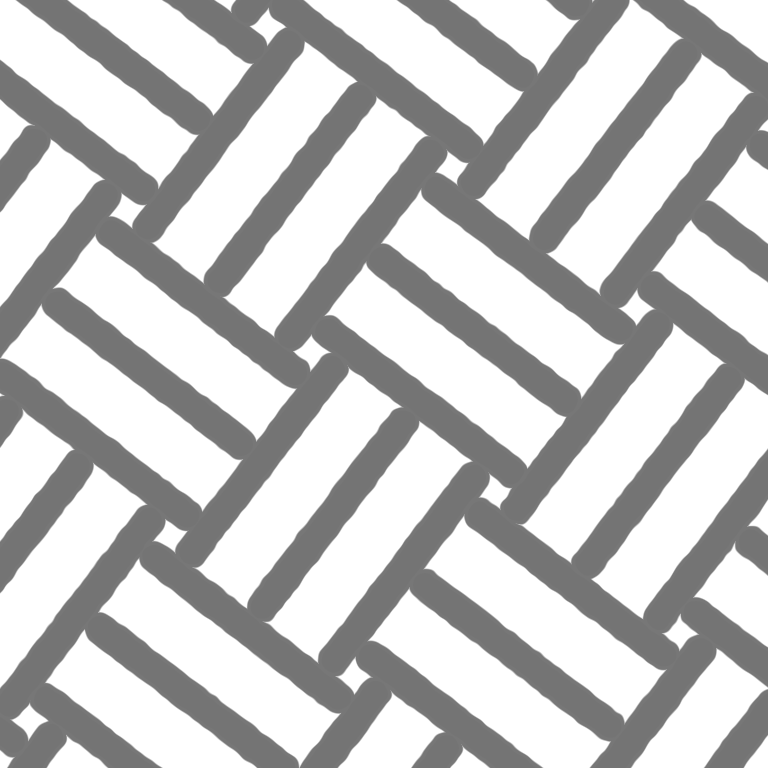
Reproduce this pattern procedurally as a Shadertoy shader.

```glsl
// Tilted basket weave: checkerboard of three-bar bundles with round ends, grey on white.
#define CELL 0.302            // side of one bundle
#define SPACING 0.1165        // distance between bars of a bundle
#define HALF_WIDTH 0.0206     // half the bar thickness
#define TILT -0.653           // direction of the bars, radians
#define CENTER vec2(0.617, 0.570)
#define ROUGHNESS 0.0012      // edge wobble height
#define GRAIN 85.0            // edge wobble frequency
#define RIM 0.005             // width of the paler bar rim
#define PAPER vec3(1.0)
#define INK vec3(0.453)
#define INK_RIM vec3(0.468)

float hash(vec2 p) {
    vec3 q = fract(p.xyx * 0.1031);
    q += dot(q, q.yzx + 33.33);
    return fract((q.x + q.y) * q.z);
}

float valueNoise(vec2 p) {
    vec2 i = floor(p), f = fract(p);
    f = f * f * (3.0 - 2.0 * f);
    return mix(mix(hash(i), hash(i + vec2(1, 0)), f.x),
               mix(hash(i + vec2(0, 1)), hash(i + vec2(1, 1)), f.x), f.y);
}

// Distance to three parallel capsules spanning one cell along x
float bundleDistance(vec2 p) {
    p = abs(p);
    float across = min(p.y, abs(p.y - SPACING));
    float beyond = max(p.x - 0.5 * CELL, 0.0);
    return length(vec2(beyond, across)) - HALF_WIDTH;
}

// Nearest bar, including round ends that reach in from adjacent cells
float weaveDistance(vec2 p) {
    vec2 home = floor(p / CELL + 0.5);
    float d = 1e3;
    for (int y = -1; y <= 1; y++) {
        for (int x = -1; x <= 1; x++) {
            vec2 cell = home + vec2(x, y);
            vec2 local = p - cell * CELL;
            bool turned = mod(cell.x + cell.y, 2.0) > 0.5;
            d = min(d, bundleDistance(turned ? local.yx : local));
        }
    }
    return d;
}

void mainImage(out vec4 fragColor, in vec2 fragCoord) {
    float pixel = 1.0 / iResolution.y;
    vec2 uv = fragCoord * pixel;

    // Rotate into the frame of the bars
    vec2 axis = vec2(cos(TILT), sin(TILT));
    vec2 p = uv - CENTER;
    p = vec2(dot(p, axis), dot(p, vec2(-axis.y, axis.x)));

    // Slightly ragged outline
    float d = weaveDistance(p);
    d += ROUGHNESS * (2.0 * valueNoise(uv * GRAIN + 40.0) - 1.0);

    // Ink with a faint rim, antialiased over the paper
    vec3 ink = mix(INK, INK_RIM, smoothstep(-RIM - pixel, -RIM + pixel, d));
    float coverage = 1.0 - smoothstep(-pixel, pixel, d);
    fragColor = vec4(mix(PAPER, ink, coverage), 1.0);
}
```
